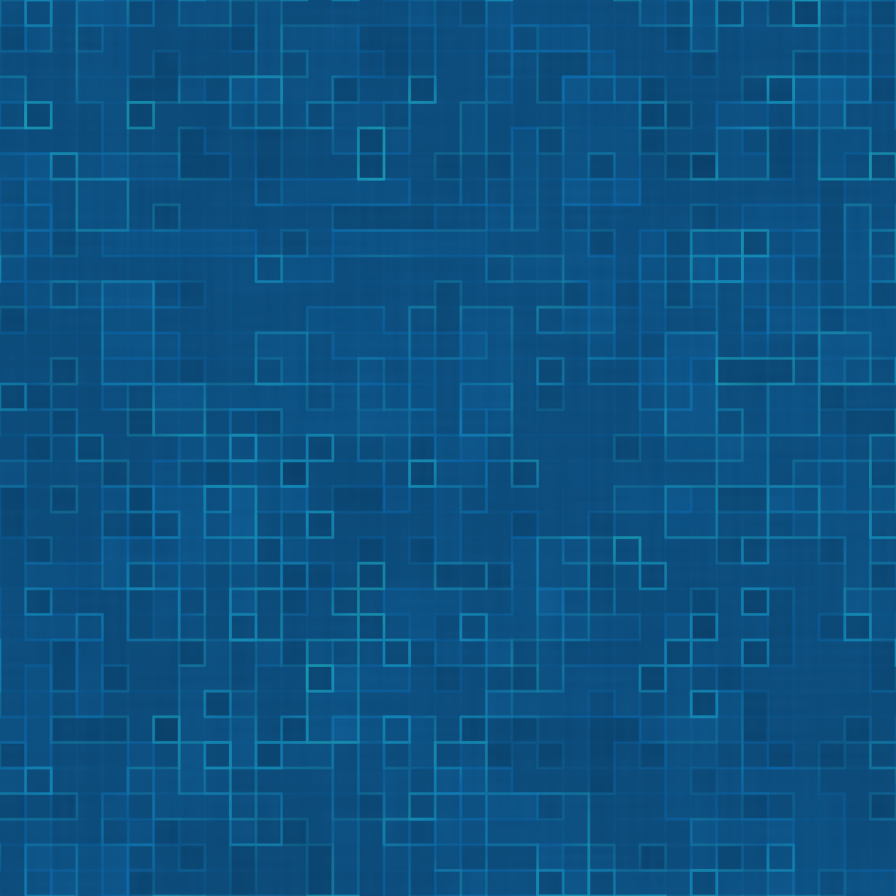
Write a Shadertoy shader that draws this pattern.

```glsl
// Blue circuit-like grid of overlapping rectilinear outlines with faint fills.

const float CELLS = 35.0;            // grid cells across and down
const float HALF_WIDTH = 0.052;      // outline half width, in cells
const float SOFTNESS = 0.03;         // minimum outline blur, in cells
const float GRID_GLOW = 0.13;        // strength of the full faint grid
const float WEAVE = 0.012;           // strength of the fine stripes
const float STRIPES = 4.0;           // fine stripes per cell
const vec3 BASE = vec3(0.048, 0.300, 0.487);
const vec3 FILL = vec3(0.004, 0.024, 0.036);
const vec3 BLUE = vec3(0.040, 0.435, 0.730);
const vec3 CYAN = vec3(0.100, 0.620, 0.720);

// Each layer: block span x, block span y, coverage, outline strength.
const int LAYERS = 5;
const vec4 LAYER[LAYERS] = vec4[LAYERS](
    vec4(1.0, 1.0, 0.22, 0.36),
    vec4(3.0, 1.0, 0.22, 0.42),
    vec4(1.0, 4.0, 0.18, 0.42),
    vec4(2.0, 2.0, 0.14, 0.65),
    vec4(1.0, 1.0, 0.055, 0.90));

float hash(vec3 p) {
    p = fract(p * vec3(0.1031, 0.1030, 0.0973));
    p += dot(p, p.yzx + 33.33);
    return fract((p.x + p.y) * p.z);
}

float noise(vec2 p, float seed) {
    vec2 i = floor(p), f = fract(p);
    f = f * f * (3.0 - 2.0 * f);
    return mix(mix(hash(vec3(i, seed)), hash(vec3(i + vec2(1, 0), seed)), f.x),
               mix(hash(vec3(i + vec2(0, 1), seed)), hash(vec3(i + 1.0, seed)), f.x), f.y);
}

// One where a cell belongs to a lit block; blocks are staggered by row or column.
float lit(vec2 cell, int k) {
    vec2 span = LAYER[k].xy;
    float seed = float(k) * 17.0 + 5.0;
    vec2 shift = floor(span * vec2(hash(vec3(floor(cell.y / span.y), 3.0, seed)),
                                   hash(vec3(floor(cell.x / span.x), 8.0, seed))));
    if (span.x > 1.0) shift.y = 0.0;
    vec2 block = floor((cell + shift) / span);
    return step(hash(vec3(block + 41.0, seed)), LAYER[k].z);
}

// Distance to the outline arms that meet at the nearest grid vertex.
float outlineDistance(vec2 p, int k) {
    vec2 v = floor(p + 0.5), q = p - v;
    float ne = lit(v, k), nw = lit(v - vec2(1, 0), k);
    float se = lit(v - vec2(0, 1), k), sw = lit(v - 1.0, k);
    float d = 1.0;
    if (ne != nw) d = min(d, length(vec2(q.x, min(q.y, 0.0))));
    if (se != sw) d = min(d, length(vec2(q.x, max(q.y, 0.0))));
    if (ne != se) d = min(d, length(vec2(min(q.x, 0.0), q.y)));
    if (nw != sw) d = min(d, length(vec2(max(q.x, 0.0), q.y)));
    return d;
}

float stroke(float d, float soft) {
    return 1.0 - smoothstep(HALF_WIDTH - soft, HALF_WIDTH + soft, d);
}

void mainImage(out vec4 fragColor, in vec2 fragCoord) {
    vec2 p = fragCoord / iResolution.xy * CELLS;
    float soft = max(SOFTNESS, 0.6 * CELLS / iResolution.y);

    // Broad tone drift and fine woven stripes
    vec3 color = BASE + FILL * 0.7 * (noise(p / 5.0, 2.0) - 0.5);
    float weave = noise(vec2(p.x * STRIPES, p.y * 0.3), 11.0)
                + noise(vec2(p.x * 0.3, p.y * STRIPES), 12.0) - 1.0;
    color += WEAVE * weave * vec3(0.5, 1.0, 1.2);

    // Full grid, unevenly visible
    vec2 toLine = abs(fract(p + 0.5) - 0.5);
    float grid = max(stroke(toLine.x, soft) * noise(p / vec2(1.0, 6.0), 21.0),
                     stroke(toLine.y, soft) * noise(p / vec2(6.0, 1.0), 22.0));
    color = mix(color, BLUE, GRID_GLOW * grid);

    // Translucent block fills
    vec2 cell = floor(p);
    for (int k = 0; k < LAYERS; k++) {
        float tint = k == 0 || k == 4 ? -0.8 : 0.65;
        color += FILL * tint * lit(cell, k);
    }

    // Outlines, fading between blue and cyan along their length
    for (int k = 0; k < LAYERS; k++) {
        float wear = mix(0.45, 1.0, noise(p / 2.5, 30.0 + float(k)));
        float hue = smoothstep(0.3, 0.8, noise(p / 3.0, 50.0 + float(k)));
        hue = mix(hue, 1.0, step(0.6, LAYER[k].w) * 0.6);
        float ink = stroke(outlineDistance(p, k), soft) * LAYER[k].w * wear;
        color = mix(color, mix(BLUE, CYAN, hue), ink);
    }
    fragColor = vec4(color, 1.0);
}
```
